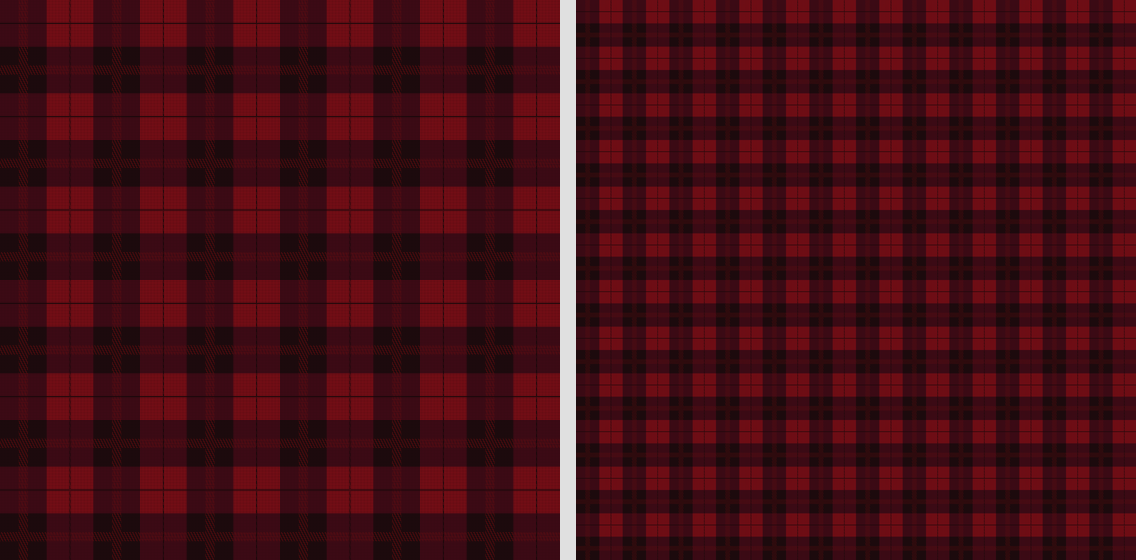
Left, the tile; right, the same tile 2 across and 2 down.
Give the GLSL for this pattern, as a WebGL 1 fragment shader.

```glsl
precision highp float;
// Dark red tartan: six by six setts with twill-hatched stripes and thin dark lines.

uniform vec2 u_resolution;

const float TAU = 6.2831853;

// Antialiased coverage of a band that wraps around the unit sett.
vec2 band(vec2 p, float centre, float halfWidth, vec2 pixel) {
  vec2 d = abs(fract(p - centre + 0.5) - 0.5);
  return clamp((halfWidth - d) / pixel + 0.5, 0.0, 1.0);
}

void main() {
  vec2 sett = gl_FragCoord.xy / u_resolution * 6.0;
  vec2 pixel = 6.0 / u_resolution;

  // Steep diagonal twill, and a finer chevron from two crossed diagonals.
  float rise = sin(TAU * (32.0 * sett.x + 16.0 * sett.y));
  float fall = sin(TAU * (32.0 * sett.x - 16.0 * sett.y));
  float twill = smoothstep(-0.6, 0.6, rise);
  float chevron = rise * fall;

  // Broad checks: dark where neither band lies, red where both cross.
  vec2 broad = band(sett, 0.75, 0.25, pixel);
  float both = broad.x * broad.y;
  float either = broad.x + broad.y - 2.0 * both;
  vec3 color = vec3(0.11, 0.04, 0.05) * (1.0 - both - either)
             + vec3(0.23, 0.04, 0.08) * either
             + vec3(0.43, 0.05, 0.08) * both;
  color *= 1.0 + chevron * mix(0.03, 0.06, both);

  // Hatched stripes through the dark bands, finer where they cross a red one.
  vec2 stripe = band(sett, 0.25, 0.05, pixel);
  float hatch = mix(twill, 0.5 + 0.5 * chevron, 0.6 * either);
  float cover = max(stripe.x, stripe.y);
  color = mix(color, vec3(0.43, 0.05, 0.06), 0.44 * cover * hatch);

  // Thin lines centred in the red bands; the upright one is broken by the twill.
  vec2 line = band(sett, 0.75, 0.006, pixel);
  float ink = max(line.x * mix(0.6, 1.0, twill), line.y);
  color = mix(color, vec3(0.09, 0.03, 0.04), 0.9 * ink);

  gl_FragColor = vec4(color, 1.0);
}
```
